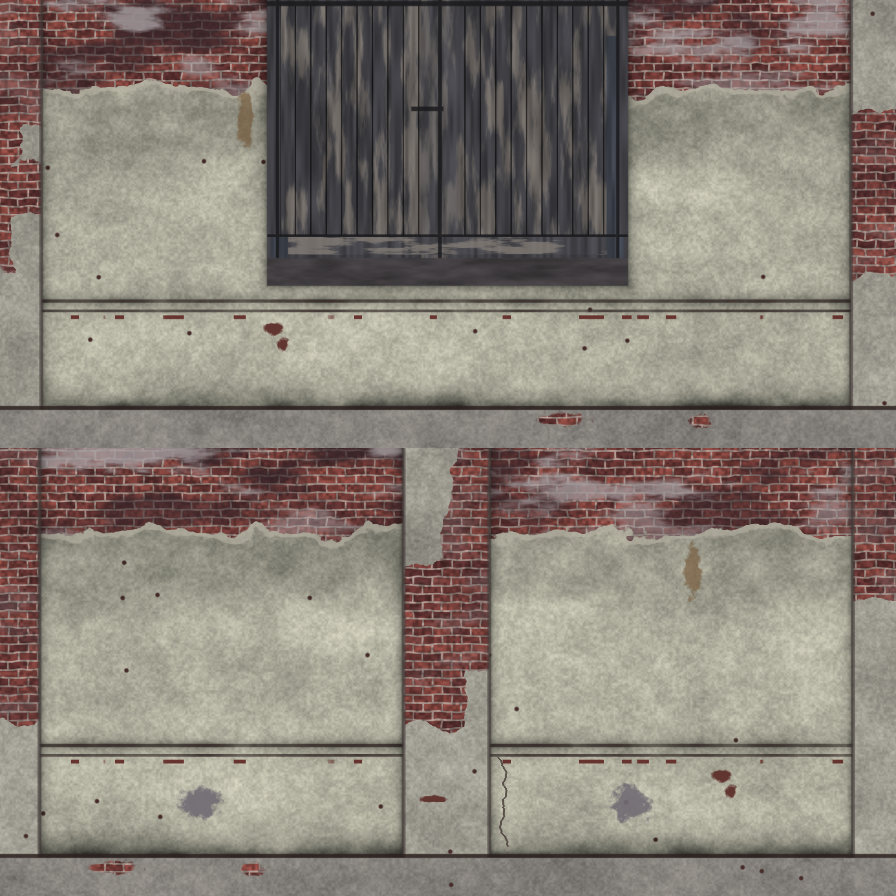
Reproduce this texture procedurally as a WebGL 1 fragment shader.

```glsl
precision highp float;
uniform vec2 u_resolution;

float hash(vec2 p) {
  vec3 q = fract(p.xyx * .1031);
  q += dot(q, q.yzx + 33.33);
  return fract((q.x + q.y) * q.z);
}
float noise(vec2 p) {
  vec2 i = floor(p), f = fract(p);
  f *= f * (3. - 2. * f);
  return mix(mix(hash(i), hash(i + vec2(1, 0)), f.x),
    mix(hash(i + vec2(0, 1)), hash(i + 1.), f.x), f.y);
}
float fbm(vec2 p) {
  float sum = 0., amp = .5;
  for (int i = 0; i < 5; i++) {
    sum += amp * noise(p);
    p = p * 2.03 + 7.1;
    amp *= .5;
  }
  return sum;
}
float fill(float d) { return smoothstep(.001, -.001, d); }
float stroke(float d, float w) { return 1. - smoothstep(.4 * w, w, abs(d)); }
// Rectangle: left, bottom, right, top
float box(vec2 p, vec4 r) {
  vec2 d = max(r.xy - p, p - r.zw);
  return max(d.x, d.y);
}
// Ragged spot: centre, radii
float chip(vec2 p, vec4 s) {
  float d = length((p - s.xy) / s.zw) + 1.2 * fbm(p * 130.);
  return 1. - smoothstep(1.3, 1.7, d);
}

vec3 plaster(vec2 p, vec3 base) {
  float tone = .34 * fbm(p * vec2(8, 13)) + .22 * fbm(p * 50.);
  tone += .13 * noise(p * 250.) + .12 * noise(p * 490.);
  vec2 g = p * 25., id = floor(g);
  float r = length(g - id - .2 - .6 * vec2(hash(id + 3.), hash(id + 9.)));
  float pit = smoothstep(.09, .03, r) * step(.92, hash(id));
  return mix(base * (.61 + tone), vec3(.27, .17, .16), pit);
}

vec3 brick(vec2 p, float grime) {
  vec2 size = vec2(.0215, .0094), g = (p + .0022 * noise(p * 90.)) / size;
  g.x += .5 * mod(floor(g.y), 2.);
  vec2 e = (.5 - abs(fract(g) - .5)) * size;
  vec3 clay = mix(vec3(.33, .17, .17), vec3(.54, .28, .25), hash(floor(g)));
  float face = smoothstep(.0003, .0017, min(e.x, e.y));
  vec3 col = mix(vec3(.6, .53, .5), clay, face) * (.72 + .5 * noise(p * 290.));
  float soot = smoothstep(.4, .65, fbm(p * vec2(13, 28) + 3.));
  float lime = smoothstep(.49, .68, fbm(p * vec2(14, 42) + 19.));
  col = mix(col, vec3(.2, .14, .16), .72 * grime * soot);
  return mix(col, vec3(.65, .62, .63), .8 * grime * lime);
}

// Panel, ledge and brick band; y is height above the floor
vec3 bay(vec2 p, vec2 span, float y, float top, float ledge) {
  float wear = fbm(p * vec2(22, 35));
  vec3 col = plaster(p, vec3(.685, .68, .615));
  float damp = exp(-max(y - .047, 0.) * 75.) + .7 * exp(-abs(y - ledge) * 150.);
  damp += .35 * smoothstep(top - .12, top - .02, y);
  col *= 1. - wear * damp;
  float groove = max(stroke(y - ledge, .0026), stroke(y - ledge + .011, .0022));
  col = mix(col, vec3(.22, .18, .17), groove * (.4 + .7 * wear));
  float tick = stroke(y - ledge + .018, .003) * smoothstep(.7, .75, noise(p.xx * 60.));
  col = mix(col, vec3(.4, .2, .18), tick);
  float edge = top - y + .052 * (fbm(vec2(p.x * 24., y * 30. + span.x * 9.)) - .5);
  col = mix(col, vec3(.73, .71, .65), .6 * stroke(edge - .004, .006));
  col = mix(col, brick(p, .6 + .4 * smoothstep(top, top + .06, y)), fill(edge));
  return col * (1. - .5 * exp(-max(min(p.x - span.x, span.y - p.x), 0.) * 210.));
}

vec3 door(vec2 p) {
  float grain = .75 + .4 * noise(p * vec2(260, 22)), m = abs(p.x - .4995);
  vec3 paint = vec3(.25, .25, .27) * grain;
  float bare = smoothstep(.43, .66, fbm(p * vec2(95, 17)));
  vec3 wood = mix(paint, vec3(.49, .46, .43) * grain, .75 * bare);
  float seam = smoothstep(.42, .49, abs(fract((p.x - .3125) / .0172) - .5));
  vec3 col = mix(paint, wood * (1. - .6 * seam), fill(box(p, vec4(.313, .737, .689, .994))));
  col = mix(col, mix(paint * 1.25, wood, .7), fill(abs(p.x - .491) - .021));
  float worn = smoothstep(.42, .62, fbm(p * vec2(28, 150)));
  vec3 rail = mix(paint * 1.1, vec3(.53, .5, .47), .75 * worn);
  col = mix(col, rail, fill(box(p, vec4(.316, .716, .687, .736))));
  float strap = min(box(vec2(m, p.y), vec4(.178, .708, .197, .736)), box(p, vec4(.677, .736, .69, .96)));
  col = mix(col, vec3(.25, .27, .31) * grain, fill(strap));
  float gap = max(stroke(p.x - .491, .003), stroke(p.y - .737, .002));
  gap = max(gap, max(stroke(m - .19, .0025), stroke(p.y - .996, .004)));
  gap = max(gap, fill(box(p, vec4(.459, .876, .495, .881))));
  col = mix(col, vec3(.1, .1, .11), .85 * gap);
  vec3 sill = vec3(.25, .235, .245) * (.7 + .6 * fbm(p * vec2(30, 120)));
  return mix(col, sill, fill(p.y - .712));
}

float pillarBrick(vec2 p) {
  float d = max(box(p, vec4(-1, .7, .1, 2)), -box(p, vec4(.018, .82, .1, .862)));
  d = max(d, -box(p, vec4(.016, .6, .1, .755)));
  d = min(d, box(p, vec4(.9, .69, 2, .872)));
  d = min(d, min(box(p, vec4(-1, .19, .1, .51)), box(p, vec4(.9, .33, 2, .51))));
  float cut = min(box(p, vec4(.4, .371, .5, .52)), box(p, vec4(.517, .18, .6, .254)));
  d = min(d, max(box(p, vec4(.4, .19, .6, .51)), -cut));
  return d + .034 * (fbm(p * 32.) - .48);
}

void main() {
  vec2 p = gl_FragCoord.xy / u_resolution;
  float upper = step(.5, p.y), right = step(.5, p.x), y = p.y - .5 * upper;
  // Pillars and bays
  vec3 col = mix(plaster(p, vec3(.6, .59, .55)), brick(p, .25), fill(pillarBrick(p)));
  vec2 span = mix(mix(vec2(.044, .4505), vec2(.546, .952), right), vec2(.046, .95), upper);
  float side = max(span.x - p.x, p.x - span.y);
  col = mix(col, bay(p, span, y, .408 - .005 * upper, .168 - .004 * upper), fill(side));
  col = mix(col, vec3(.27, .24, .23), .65 * stroke(side, .003));
  // Rust, repairs, crack and bare spots
  float rust = chip(p, vec4(.273 + .5 * right, .87 - .504 * right, .009, .032));
  col = mix(col, vec3(.45, .34, .22), .65 * rust);
  col = mix(col, vec3(.44, .42, .45), .9 * chip(p, vec4(.223 + .48 * right, .103, .021, .02)));
  float crack = stroke(p.x - .55 - .022 * fbm(p.yy * 38.), .0016) * fill(abs(p.y - .105) - .05);
  col = mix(col, vec3(.27, .23, .21), .8 * crack);
  vec2 q = p - vec2(.5, -.499) * (1. - upper);
  float bare = max(chip(q, vec4(.305, .634, .013, .007)), chip(q, vec4(.316, .616, .006, .008)));
  bare = max(bare, chip(p, vec4(.483, .108, .016, .004)));
  col = mix(col, vec3(.38, .21, .19), bare);
  // Kerbs
  vec2 k = vec2(p.x - .5 * upper, y);
  float worn = max(chip(k, vec4(.127, .032, .027, .008)), chip(k, vec4(.28, .03, .015, .007)));
  vec3 kerb = mix(plaster(p, vec3(.51, .495, .475)), brick(p, 0.), worn);
  col = mix(col, kerb, fill(y - .043));
  col = mix(col, vec3(.17, .13, .12), .85 * stroke(y - .0447, .0032));
  // Door and contact shadow
  float d = box(p, vec4(.298, .681, .701, 2));
  col *= 1. - .4 * exp(-max(d, 0.) * 180.);
  gl_FragColor = vec4(mix(col, door(p), fill(d)), 1);
}
```
